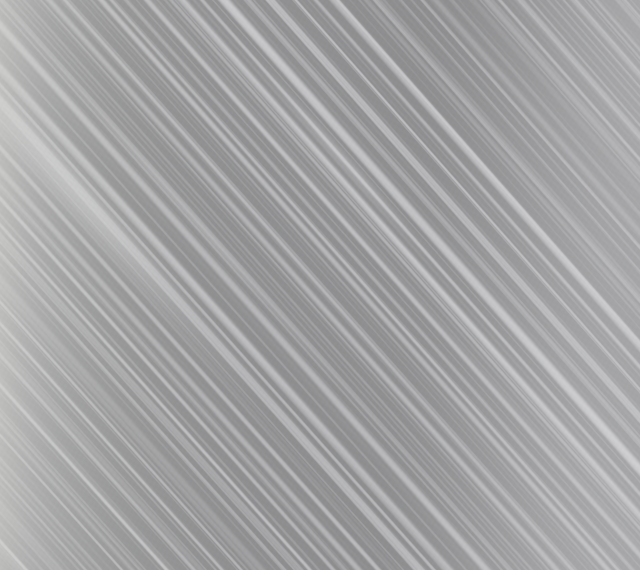
Give the GLSL for this texture, as a Shadertoy shader.

```glsl
// Brushed metal sheet: pale parallel scratches falling to the lower right over soft grey shading.
// One-dimensional cellular noise across the grain places the scratches in three sizes;
// a few broad tapered gleams and a faint weave of sines finish the surface.

float hash(float n) {
    return fract(sin(n * 12.9898 + 4.1) * 43758.5453);
}

// Coverage of scratches with one jittered line per cell across the grain.
float scratches(vec2 g, float density, float width, float weakest, float seed) {
    float home = floor(g.x * density);
    float cover = 0.0;
    for (float i = -1.0; i <= 1.0; i++) {
        float id = home + i + seed;
        float centre = (home + i + 0.5 + 0.7 * (hash(id) - 0.5)) / density;
        float halfWidth = max(width * mix(0.7, 1.25, hash(id + 31.7)), 0.8 / iResolution.y);
        float strength = mix(weakest, 1.0, hash(id + 73.3));
        // slow change of brightness along each scratch
        strength *= 0.92 + 0.08 * sin(g.y * 4.0 + 6.28 * hash(id + 11.9));
        float d = (g.x - centre) / halfWidth;
        // nearly flat crest with smooth flanks
        cover = max(cover, strength * exp(-d * d * (0.5 + 0.5 * d * d)));
    }
    return cover;
}

// Broad soft streak, tapering along the grain.
float gleam(vec2 g, vec2 centre, vec2 size) {
    vec2 d = (g - centre) / size;
    return exp(-dot(d, d));
}

void mainImage(out vec4 fragColor, in vec2 fragCoord) {
    vec2 p = fragCoord / iResolution.y;
    float x = fragCoord.x / iResolution.x;

    // grain coordinates: x runs across the scratches, y along them
    vec2 grain = vec2(dot(p, vec2(0.747, 0.665)), dot(p, vec2(0.665, -0.747)));
    grain.x += 0.012 * grain.y * (grain.x - 0.75);

    // sheet shading: bright left edge, dark middle, mid-grey right
    float leftGlow = exp(-x / 0.13);
    float rightGlow = smoothstep(0.6, 1.0, x + 0.06 * (0.5 - p.y));
    float shade = 0.556 + 0.18 * leftGlow + 0.095 * rightGlow;
    shade += 0.005 * sin(grain.x * 9.0 + 1.3 * sin(grain.y * 3.0));

    // bold scratches gather in the middle band, finer ones spread everywhere
    float band = mix(0.3, 1.0, smoothstep(0.36, 0.46, grain.x));
    band *= 1.0 - 0.5 * smoothstep(1.08, 1.16, grain.x);
    float bold = band * scratches(grain, 16.0, 0.0056, 0.5, 17.0);
    float medium = 0.65 * scratches(grain, 34.0, 0.0030, 0.1, 211.0);
    float fine = 0.3 * scratches(grain, 80.0, 0.0020, 0.0, 503.0);

    // broad gleams
    float gleams = 0.55 * gleam(grain, vec2(0.54, -0.42), vec2(0.026, 0.3))
                 + 0.35 * gleam(grain, vec2(0.663, -0.24), vec2(0.008, 0.32))
                 + 0.4 * gleam(grain, vec2(0.928, -0.14), vec2(0.009, 0.17));

    float cover = 1.0 - (1.0 - bold) * (1.0 - medium) * (1.0 - fine) * (1.0 - gleams);
    float light = mix(shade, 0.845, cover);

    // faint woven texture
    light += 0.005 * sin(p.x * 520.0 + p.y * 160.0) * sin(p.y * 490.0 - p.x * 130.0);

    // cool grey, slightly warmer at the left edge
    vec3 tint = mix(vec3(0.997, 0.998, 1.008), vec3(1.0, 1.003, 0.994), leftGlow);
    fragColor = vec4(light * tint, 1.0);
}
```
